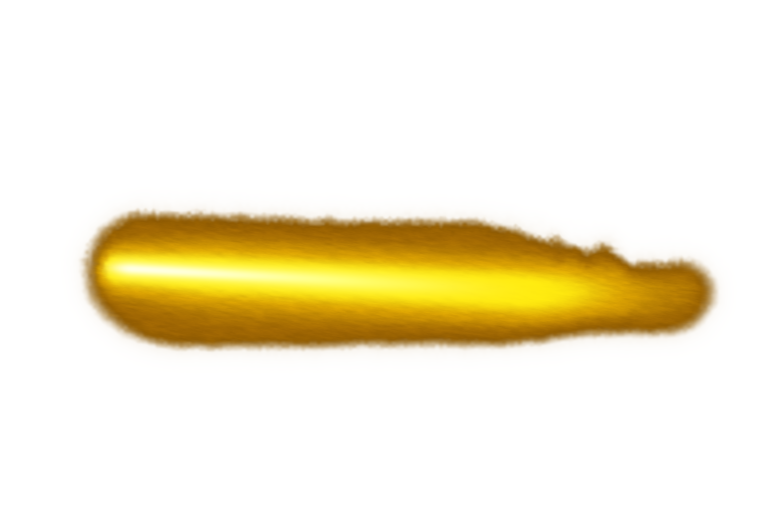
This background is drawn by a Shadertoy shader. Its source:

```glsl
#define LEFT_TIP vec2(0.172, 0.469)
#define RIGHT_TIP vec2(1.387, 0.428)
#define EDGE_BLUR 0.013
#define FRAY 0.005
#define BEAM_SLOPE 0.055
#define GRAIN 0.11
#define BROWN vec3(0.60, 0.375, 0.01)
#define GOLD vec3(0.85, 0.63, 0.01)
#define YELLOW vec3(1.00, 0.92, 0.06)
#define PALE vec3(1.00, 1.00, 0.46)
#define PAPER vec3(1.0)

float hash(vec2 p) {
    vec3 q = fract(p.xyx * 0.1031);
    q += dot(q, q.yzx + 33.33);
    return fract((q.x + q.y) * q.z);
}

float noise(vec2 p) {
    vec2 cell = floor(p), f = fract(p);
    f = f * f * (3.0 - 2.0 * f);
    return mix(mix(hash(cell), hash(cell + vec2(1, 0)), f.x),
               mix(hash(cell + vec2(0, 1)), hash(cell + vec2(1, 1)), f.x), f.y);
}

float fbm(vec2 p) {
    float sum = 0.0, amp = 0.5;
    for (int i = 0; i < 4; i++) {
        sum += amp * noise(p);
        p = p * 2.03 + 17.0;
        amp *= 0.5;
    }
    return sum;
}

float upperEdge(float x) {
    return 0.581 - 0.014 * smoothstep(0.25, 0.75, x)
         - 0.055 * smoothstep(0.90, 1.19, x) - 0.027 * smoothstep(1.19, 1.24, x);
}

float lowerEdge(float x) {
    return 0.324 + 0.004 * smoothstep(0.55, 0.80, x) + 0.022 * smoothstep(0.97, 1.20, x);
}

// Approximate depth inside the bar, with an elliptic cap at each end
float barDepth(vec2 p) {
    float along = clamp((p.x - LEFT_TIP.x) / (RIGHT_TIP.x - LEFT_TIP.x), 0.0, 1.0);
    float axis = mix(LEFT_TIP.y, RIGHT_TIP.y, along);
    bool above = p.y > axis;
    float height = above ? upperEdge(p.x) - axis : axis - lowerEdge(p.x);
    float capLeft = above ? 0.11 : 0.20;
    float capRight = above ? 0.06 : 0.10;
    float left = max(0.0, (LEFT_TIP.x + capLeft - p.x) / capLeft);
    float right = max(0.0, (p.x - RIGHT_TIP.x + capRight) / capRight);
    vec2 size = vec2(left > 0.0 ? capLeft : capRight, height);
    vec2 q = vec2(max(left, right), abs(p.y - axis) / height + 0.0001);
    float r = length(q);
    return (1.0 - r) * r / length(q / size);
}

void mainImage(out vec4 fragColor, in vec2 fragCoord) {
    vec2 p = fragCoord / iResolution.y;

    // Frayed outline, roughest on the upper right slope
    float depth = barDepth(p);
    float upper = smoothstep(0.45, 0.49, p.y);
    float slope = upper * smoothstep(0.98, 1.10, p.x) * (1.0 - smoothstep(1.20, 1.27, p.x));
    depth += FRAY * (noise(p * 130.0) - 0.5) * mix(0.6, 1.2, upper);
    depth += (0.005 + 0.014 * slope) * (noise(p * vec2(34.0, 24.0)) - 0.5);

    // Sloping beam of light that dims toward the right
    float beamY = 0.475 - BEAM_SLOPE * clamp(p.x - 0.25, -0.03, 0.80);
    float offset = p.y - beamY;
    float width = (offset > 0.0 ? 0.053 : 0.060) * mix(0.75, 1.0, smoothstep(0.18, 0.45, p.x));
    float heat = exp(-offset * offset / (width * width));
    heat *= 1.0 - 0.85 * smoothstep(1.0, 1.36, p.x);
    heat *= smoothstep(0.0, 0.05, depth);

    // Slanted brushed grain
    vec2 brush = vec2(p.x + 0.3 * p.y, p.y + 0.12 * p.x);
    float grain = fbm(brush * vec2(45.0, 190.0)) - 0.47;
    heat += 0.45 * GRAIN * grain;

    vec3 metal = mix(BROWN, GOLD, smoothstep(-0.10, 0.50, heat));
    metal = mix(metal, YELLOW, smoothstep(0.38, 0.92, heat));
    metal *= 1.0 + GRAIN * grain * (1.0 - 0.8 * smoothstep(0.4, 0.9, heat));
    metal *= mix(0.86, 1.0, smoothstep(-0.005, 0.03, depth));

    // Pale core, nearly white at the left
    float start = smoothstep(0.19, 0.26, p.x);
    float core = exp(-offset * offset / 0.0004) * start;
    metal = mix(metal, PALE, core * (1.0 - smoothstep(0.60, 1.08, p.x)));
    float spark = exp(-offset * offset / 0.00011) * start;
    metal = mix(metal, PAPER, 0.8 * spark * (1.0 - smoothstep(0.25, 0.75, p.x)));

    // Soft edge and faint halo, wider at the ends
    float ends = 1.0 - smoothstep(0.18, 0.30, p.x) + smoothstep(1.28, 1.38, p.x);
    float blur = EDGE_BLUR * (1.0 + 0.5 * ends);
    float cover = smoothstep(-blur, blur, depth);
    float halo = 0.16 * exp(min(depth, 0.0) / 0.012);
    vec3 color = mix(PAPER, BROWN, halo);
    fragColor = vec4(mix(color, metal, cover), 1.0);
}
```
